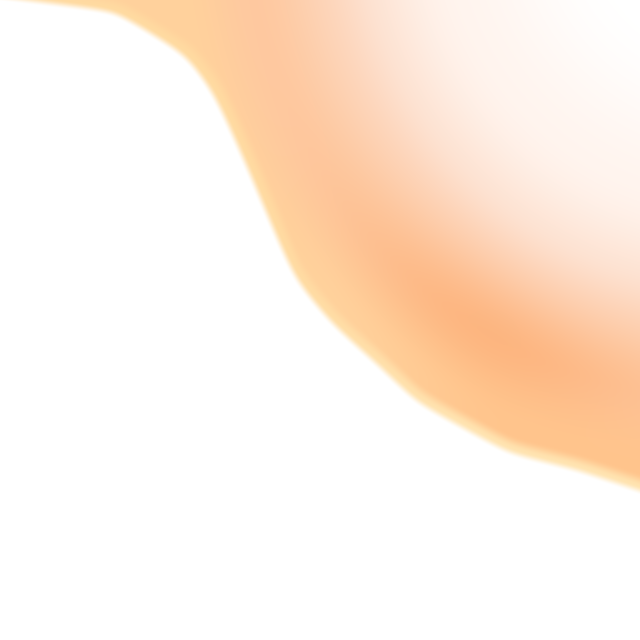
Write a WebGL 2 fragment shader that draws this background.

```glsl
#version 300 es
precision highp float;
// A soft peach shape fills the upper right of a white canvas.
// Its wavy edge is a line bent by smooth hinges; the inside is a radial
// ramp from a white core through blush and orange to a pale amber rim.

#define BEND_SOFTNESS 0.020
#define EDGE_BLUR 0.007
#define RIM_WIDTH 0.026
#define CORE_CENTER vec2(1.16, 1.145)
#define GLOW_CENTER vec2(0.76, 0.46)
#define GLOW_RADIUS 0.27

uniform vec2 u_resolution;
out vec4 fragColor;

const vec3 WHITE = vec3(1.0);
const vec3 BLUSH = vec3(1.0, 0.955, 0.93);
const vec3 PEACH = vec3(0.99, 0.86, 0.78);
const vec3 APRICOT = vec3(0.995, 0.785, 0.625);
const vec3 DEEP_ORANGE = vec3(0.99, 0.71, 0.50);
const vec3 AMBER_PALE = vec3(1.0, 0.82, 0.61);
const vec3 AMBER_WARM = vec3(1.0, 0.77, 0.55);
const vec3 RIM_LEFT = vec3(1.0, 0.855, 0.63);
const vec3 RIM_RIGHT = vec3(1.0, 0.89, 0.69);

// Height and slope added by a smooth change of slope at one place.
vec2 hinge(float x, float place, float slopeChange) {
    float d = x - place;
    float soft = sqrt(d * d + BEND_SOFTNESS * BEND_SOFTNESS);
    return 0.5 * slopeChange * vec2(d + soft, 1.0 + d / soft);
}

// Approximate signed distance to the wavy edge, positive inside.
float edgeDistance(vec2 p) {
    vec2 curve = vec2(1.0 - 0.12 * (p.x - 0.045), -0.12);
    // Shoulder and steep fall
    curve += hinge(p.x, 0.180, -0.48);
    curve += hinge(p.x, 0.293, -0.75);
    curve += hinge(p.x, 0.335, -0.95);
    curve += hinge(p.x, 0.385, -0.15);
    // Flattening toward the right
    curve += hinge(p.x, 0.460, 1.30);
    curve += hinge(p.x, 0.520, 0.27);
    curve += hinge(p.x, 0.590, -0.10);
    curve += hinge(p.x, 0.650, 0.43);
    curve += hinge(p.x, 0.795, 0.31);
    curve += hinge(p.x, 0.900, -0.09);
    return (p.y - curve.x) / sqrt(1.0 + curve.y * curve.y);
}

// Radial ramp around the white core, with a deeper glow low on the right.
vec3 insideColor(vec2 p) {
    float r = distance(p, CORE_CENTER);
    vec2 g = (p - GLOW_CENTER) / GLOW_RADIUS;
    vec3 orange = mix(APRICOT, DEEP_ORANGE, exp(-dot(g, g)));
    vec3 amber = mix(AMBER_PALE, AMBER_WARM, smoothstep(0.5, 0.8, p.x));

    vec3 color = mix(WHITE, BLUSH, smoothstep(0.22, 0.50, r));
    color = mix(color, PEACH, smoothstep(0.46, 0.67, r));
    color = mix(color, orange, smoothstep(0.59, 0.78, r));
    return mix(color, amber, smoothstep(0.77, 0.89, r));
}

void main() {
    vec2 p = gl_FragCoord.xy / u_resolution;
    float d = edgeDistance(p);

    // Pale rim, then soft coverage over white
    vec3 rim = mix(RIM_LEFT, RIM_RIGHT, smoothstep(0.4, 0.75, p.x));
    vec3 color = mix(rim, insideColor(p), smoothstep(0.006, RIM_WIDTH, d));
    color = mix(WHITE, color, smoothstep(-EDGE_BLUR, EDGE_BLUR, d));
    fragColor = vec4(color, 1.0);
}
```
